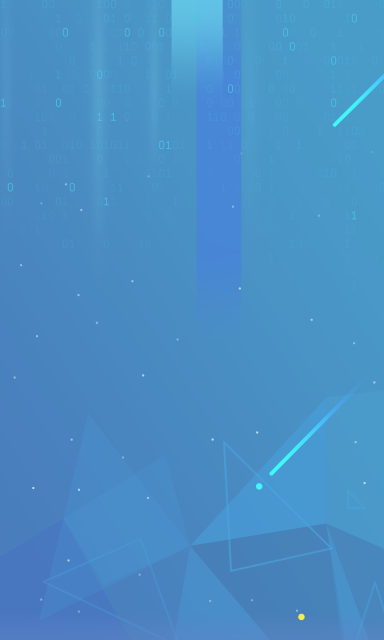
Write a WebGL 2 fragment shader that draws this background.

```glsl
#version 300 es
precision highp float;
// Blue tech backdrop: a diagonal gradient with light beams and raining bits above,
// translucent facets, outlined triangles, sparks and comet streaks below.
// Built from signed distances and hashed grids; 100 units span the canvas height.
uniform vec2 u_resolution;
out vec4 fragColor;

const vec3 LIGHT = vec3(.28, .63, .87);
const vec3 DARK = vec3(.27, .48, .70);
const vec3 DEEP = vec3(.28, .43, .77);
const vec3 CYAN = vec3(.25, .97, .98);

float hash(vec2 p) {
  vec3 q = fract(vec3(p.xyx) * .1031);
  q += dot(q, q.yzx + 33.33);
  return fract((q.x + q.y) * q.z);
}

// Antialiased coverage of a signed distance
float fill(float d) { return clamp(.5 - d * u_resolution.y / 100., 0., 1.); }

// Signed distance to a line; negative on the right of a->b
float side(vec2 p, vec2 a, vec2 b) {
  vec2 e = b - a;
  return dot(p - a, vec2(-e.y, e.x)) / length(e);
}

// Convex shapes with clockwise corners
float tri(vec2 p, vec2 a, vec2 b, vec2 c) {
  return max(side(p, a, b), max(side(p, b, c), side(p, c, a)));
}
float quad(vec2 p, vec2 a, vec2 b, vec2 c, vec2 d) {
  return max(max(side(p, a, b), side(p, b, c)), max(side(p, c, d), side(p, d, a)));
}

float along(vec2 p, vec2 a, vec2 b) {
  return clamp(dot(p - a, b - a) / dot(b - a, b - a), 0., 1.);
}
float segment(vec2 p, vec2 a, vec2 b) { return length(p - mix(a, b, along(p, a, b))); }

float outline(vec2 p, vec2 a, vec2 b, vec2 c) {
  return fill(min(segment(p, a, b), min(segment(p, b, c), segment(p, c, a))) - .15);
}

// Ring for zero, stem with flag and foot for one
float bitShape(vec2 p, float one) {
  float ring = abs(length(vec2(p.x, max(abs(p.y) - .28, 0.))) - .32);
  float stem = min(segment(p, vec2(0, -.55), vec2(0, .55)), segment(p, vec2(-.27, .35), vec2(0, .55)));
  stem = min(stem, segment(p, vec2(-.28, -.55), vec2(.28, -.55)));
  return fill(mix(ring, stem, one) - .07);
}

// Bits hang in clustered columns of uneven length
float bitRain(vec2 p) {
  vec2 pitch = vec2(1.075, 2.2);
  vec2 g = vec2(p.x, 100.45 - p.y) / pitch;
  vec2 id = floor(g);
  vec2 q = (fract(g) - .5) * pitch * vec2(1, -1);
  float reach = 11. + 10. * hash(vec2(floor(id.x / 2.), 7.));
  float density = .34 + .25 * cos((id.x - 24.) * .748);
  float shown = step(hash(id + 3.), density) * step(id.y, reach);
  float bright = step(.91, hash(id + 51.));
  float faint = (.10 + .22 * hash(id + 19.)) * (1. - .5 * id.y / reach);
  return shown * mix(faint, .8, bright) * bitShape(q, step(.5, hash(id + 83.)));
}

// One jittered spark in some of the cells
float sparks(vec2 p, float size) {
  vec2 id = floor(p / size);
  vec2 center = (id + .15 + .7 * vec2(hash(id + 5.), hash(id + 29.))) * size;
  float shown = step(hash(id + 61.), .5) * (1. - smoothstep(60., 85., p.y));
  return shown * (.4 + .5 * hash(id + 13.)) * fill(length(p - center) - .17);
}

// Soft vertical glow hanging from the top
float streak(vec2 p, float x, float width, float bottom) {
  float d = (p.x - x) / width;
  return exp(-d * d) * smoothstep(bottom, 88., p.y) * (1. - .4 * smoothstep(88., 100., p.y));
}
float band(float x, float l, float r) { return fill(abs(x - (l + r) * .5) - (r - l) * .5); }

vec3 comet(vec3 col, vec2 p, vec2 head, vec2 tail) {
  float t = along(p, head, tail);
  vec3 tint = mix(CYAN, vec3(.29, .66, .98), smoothstep(.1, .75, t));
  return mix(col, tint, fill(segment(p, head, tail) - .3) * (1. - smoothstep(.45, 1., t)));
}

void main() {
  vec2 p = gl_FragCoord.xy / u_resolution.y * 100.;
  float t = smoothstep(0., 1., .05 + .005 * p.y + .008 * p.x);
  vec3 col = mix(vec3(.287, .485, .735), vec3(.288, .61, .785), t);

  // Beams
  float glow = streak(p, 15.4, 1.1, 52.) + .8 * streak(p, 24.1, .8, 68.);
  glow += .5 * streak(p, 1., .8, 60.) + .5 * streak(p, 39., 1.2, 55.);
  col = mix(col, vec3(.42, .74, .87), .32 * glow);
  float blue = smoothstep(45., 62., p.y) * (1. - .55 * smoothstep(86., 100., p.y));
  col = mix(col, vec3(.28, .51, .86), .75 * blue * band(p.x, 30.7, 37.7));
  col = mix(col, vec3(.40, .80, .92), .85 * smoothstep(83., 101., p.y) * band(p.x, 26.8, 34.8));
  col = mix(col, vec3(.28, .78, .91), bitRain(p));

  // Facets
  vec2 hub = vec2(29.7, 14.7), ridge = vec2(51, 18.2), peak = vec2(51, 37.9), fold = vec2(9.9, 19);
  col = mix(col, DEEP, .4 * fill(quad(p, vec2(-1, 12.4), fold, vec2(21, -1), vec2(-1))));
  col = mix(col, LIGHT, .2 * fill(tri(p, vec2(13.8, 35.4), hub, vec2(6.1, 3))));
  col = mix(col, LIGHT, .18 * fill(quad(p, fold, vec2(25.8, 28.9), hub, vec2(16.3, 8.6))));
  col = mix(col, LIGHT, .55 * fill(tri(p, hub, peak, ridge)));
  col = mix(col, vec3(.29, .63, .81), .5 * fill(quad(p, peak, vec2(61, 39.2), vec2(61, 13.8), ridge)));
  col = mix(col, DARK, .55 * fill(quad(p, hub, ridge, vec2(54, -1), vec2(43, -1))));
  col = mix(col, LIGHT, .32 * fill(tri(p, hub, vec2(43, -1), vec2(27, -1))));
  col = mix(col, LIGHT, .25 * fill(tri(p, ridge, vec2(58, -1), vec2(53.5, -1))));
  col = mix(col, DARK, .4 * fill(quad(p, ridge, vec2(61, 13.8), vec2(61, -1), vec2(58, -1))));

  // Outlined triangles
  float lines = outline(p, vec2(35, 30.9), vec2(51.8, 14.3), vec2(36.1, 10.8));
  lines += .5 * outline(p, vec2(6.8, 9.1), vec2(22, 15.8), vec2(28, -1));
  lines += .8 * outline(p, vec2(54.4, 23.3), vec2(57, 20.6), vec2(54.4, 20.6));
  lines += .8 * outline(p, vec2(58.6, 9), vec2(62, -1.5), vec2(55.2, -1.5));
  col = mix(col, vec3(.28, .65, .88), .6 * min(lines, 1.));

  // Haze, sparks, comets and the two large dots
  col = mix(col, vec3(.38, .52, .78), .45 * (1. - smoothstep(0., 5., p.y)));
  col = mix(col, vec3(.80, .92, .97), sparks(p, 8.7));
  col = comet(col, p, vec2(52.3, 80.5), vec2(68, 96));
  col = comet(col, p, vec2(42.4, 26), vec2(57.9, 41.7));
  col = mix(col, CYAN, fill(length(p - vec2(40.5, 24)) - .5));
  col = mix(col, vec3(.96, .92, .32), fill(length(p - vec2(47.1, 3.6)) - .5));
  fragColor = vec4(col, 1);
}
```
